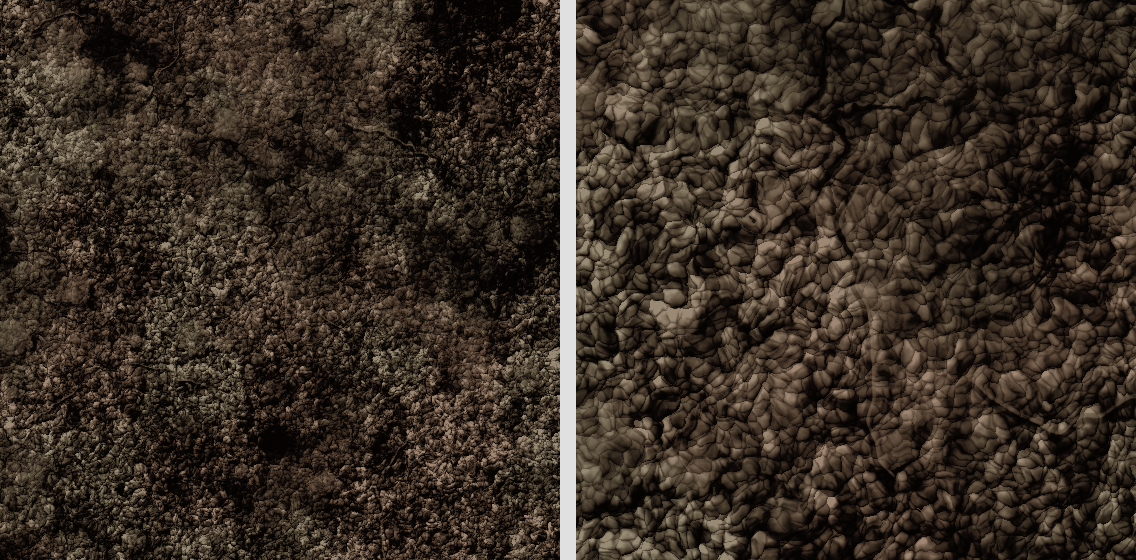
Left, the full canvas; right, a detail of the centre.
This texture is drawn by a WebGL 2 fragment shader. Its source:

```glsl
#version 300 es
precision highp float;
// Dark, crumbly soil: several sizes of lit cellular crumbs over broad noise,
// with scattered stones, dry cracks, black hollows and thin pale roots.
// All parts add to one tone value, which a six-colour ramp turns into earth.

uniform vec2 u_resolution;
out vec4 fragColor;

const vec3 EARTH[6] = vec3[6](
  vec3(.06, .04, .03), vec3(.16, .12, .09), vec3(.25, .20, .15),
  vec3(.35, .29, .23), vec3(.46, .40, .33), vec3(.61, .54, .47));
const vec2 LIGHT = vec2(-.5, .87);   // direction towards the light
const float BASE_TONE = 1.5;         // mean position on the ramp
const float CRUMB_SCALE = 40.0;      // coarsest crumbs across the canvas
const float STONE_SCALE = 11.0;
const float PEBBLE_SCALE = 32.0;
const float CRACK_SCALE = 15.0;
const float WARP = .009;             // raggedness of all outlines
const int ROOTS = 11;
const float ROOT_WIDTH = .0015;

vec3 hash3(vec2 p) {
  vec3 q = fract(p.xyx * vec3(.1031, .1030, .0973));
  q += dot(q, q.yxz + 33.33);
  return fract((q.xxy + q.yzz) * q.zyx);
}

float noise(vec2 p) {
  vec2 i = floor(p), f = fract(p);
  f = f * f * (3.0 - 2.0 * f);
  return mix(mix(hash3(i).x, hash3(i + vec2(1, 0)).x, f.x),
             mix(hash3(i + vec2(0, 1)).x, hash3(i + 1.0).x, f.x), f.y);
}

float fbm(vec2 p) {
  float sum = 0.0, amp = .533;
  for (int i = 0; i < 4; i++) {
    sum += amp * noise(p);
    p = mat2(1.6, 1.2, -1.2, 1.6) * p + 17.3;
    amp *= .5;
  }
  return sum;
}

// Nearest cell: offset from its centre, gap to the next cell, random value.
vec4 cells(vec2 p) {
  vec2 base = floor(p);
  vec4 best = vec4(0);
  float near = 9.0, next = 9.0;
  for (int y = -1; y <= 1; y++) for (int x = -1; x <= 1; x++) {
    vec2 c = base + vec2(x, y);
    vec3 r = hash3(c);
    vec2 d = p - c - r.xy;
    float l = length(d);
    if (l < near) { next = near; near = l; best = vec4(d, 0, r.z); }
    else next = min(next, l);
  }
  best.z = next - near;
  return best;
}

// Rounded crumbs: lit side, own brightness, dark gaps; centred on zero.
float crumbs(vec2 p) {
  vec4 c = cells(p);
  return 2.0 * dot(c.xy, LIGHT) + 1.6 * (c.w - .5)
       + 1.4 * (smoothstep(0.0, .35, c.z) - .62);
}

// Scattered stones: cover, lighting, cast shadow.
vec3 stones(vec2 p, float share) {
  vec2 base = floor(p);
  vec3 s = vec3(0);
  for (int y = -1; y <= 1; y++) for (int x = -1; x <= 1; x++) {
    vec2 c = base + vec2(x, y);
    vec3 place = hash3(c + 7.0), form = hash3(c + 91.0);
    if (place.z > share) continue;
    vec2 d = p - c - .2 - .6 * place.xy;
    float a = 6.283 * form.x, radius = mix(.15, .38, form.y * form.y);
    vec2 e = abs(mat2(cos(a), -sin(a), sin(a), cos(a)) * d) / vec2(1, mix(.55, .9, form.z));
    float dist = mix(length(e), max(e.x, e.y), .5) / radius;
    float cover = 1.0 - smoothstep(.82, 1.0, dist);
    float lit = dot(d, LIGHT) / radius;
    if (cover > s.x) s.xy = vec2(cover, lit + .7 * (form.z - .5));
    s.z = max(s.z, (1.0 - smoothstep(.9, 1.7, dist)) * clamp(-lit, 0.0, 1.0));
  }
  return s;
}

// Wavy roots: pale strand and the shadow beneath it.
vec2 roots(vec2 p) {
  vec2 s = vec2(0);
  for (int i = 0; i < ROOTS; i++) {
    float id = float(i);
    vec3 r = hash3(vec2(id, 5.0)), k = hash3(vec2(id, 23.0));
    float a = 3.1416 * r.z, len = mix(.05, .13, k.x);
    vec2 q = mat2(cos(a), -sin(a), sin(a), cos(a)) * (p - r.xy);
    q.y += .05 * (noise(vec2(q.x * 16.0, id * 9.0)) - .5)
         + .008 * (noise(vec2(q.x * 75.0, id * 9.0 + 4.0)) - .5);
    float w = ROOT_WIDTH * mix(.6, 1.5, k.y);
    float ends = 1.0 - smoothstep(.75 * len, len, abs(q.x));
    float side = cos(a) < 0.0 ? -1.0 : 1.0;
    s.x = max(s.x, ends * (1.0 - smoothstep(.4 * w, 1.4 * w, abs(q.y))));
    s.y = max(s.y, ends * (1.0 - smoothstep(w, 2.5 * w, abs(q.y + side * 2.0 * w))));
  }
  return s;
}

vec3 earth(float tone) {
  float t = clamp(tone, 0.0, 4.999);
  int i = int(t);
  return mix(EARTH[i], EARTH[i + 1], fract(t)) * clamp(1.0 + .4 * min(tone, 0.0), .3, 1.0);
}

void main() {
  vec2 uv = gl_FragCoord.xy / min(u_resolution.x, u_resolution.y);
  vec2 p = uv + WARP * (vec2(fbm(uv * 45.0), fbm(uv * 45.0 + 61.0)) - .5) * 2.0;

  // Broad patches: loose soil is rough and dark, packed soil smooth.
  float loose = smoothstep(.36, .62, fbm(uv * 3.6 + 11.0));
  float tone = 4.0 * (fbm(uv * 5.0 + 40.0) - .5) + 4.0 * (fbm(uv * 15.0) - .5);
  float detail = .6 * crumbs(p * CRUMB_SCALE)
               + 1.0 * crumbs(p * CRUMB_SCALE * vec2(2.1, 1.8) + 13.0)
               + .95 * crumbs(p * CRUMB_SCALE * 3.7 + 29.0)
               + 3.2 * (fbm(uv * 165.0) - .5)
               + 2.0 * (noise(p * vec2(110, 32)) - .5);
  tone += BASE_TONE + .2 - .4 * loose + detail * mix(.65, 1.15, loose);

  // Hollows, and cracks in the packed soil.
  tone -= 2.2 * smoothstep(.57, .76, fbm(p * 10.0 + 75.0));
  float gap = cells((p + .5 * (p - uv)) * CRACK_SCALE + 3.0).z;
  float cracked = smoothstep(.48, .62, fbm(uv * 7.0 + 23.0)) * (1.0 - .6 * loose);
  tone -= 2.6 * cracked * (1.0 - smoothstep(.02, .075, gap));

  // Pebbles, larger stones, then roots on top.
  vec3 pebble = stones(p * PEBBLE_SCALE + 50.0, .3);
  vec3 stone = stones(p * STONE_SCALE, .33);
  tone -= 1.4 * pebble.z * (1.0 - pebble.x);
  tone = mix(tone, .55 * tone + 1.5 + 1.2 * pebble.y, .8 * pebble.x);
  tone -= 1.8 * stone.z * (1.0 - stone.x);
  tone = mix(tone, .5 * tone + 1.5 + 1.0 * stone.y, .8 * stone.x);
  vec2 root = roots(uv);
  tone = mix(tone - 1.6 * root.y * (1.0 - root.x), 2.9 + .3 * detail, .75 * root.x);

  // Slight drift between reddish and olive earth.
  float drift = smoothstep(.35, .65, fbm(uv * 6.0 + 90.0));
  vec3 tint = mix(vec3(1.03, .98, .97), vec3(.97, 1.01, .98), drift);
  fragColor = vec4(earth(tone) * tint, 1.0);
}
```
